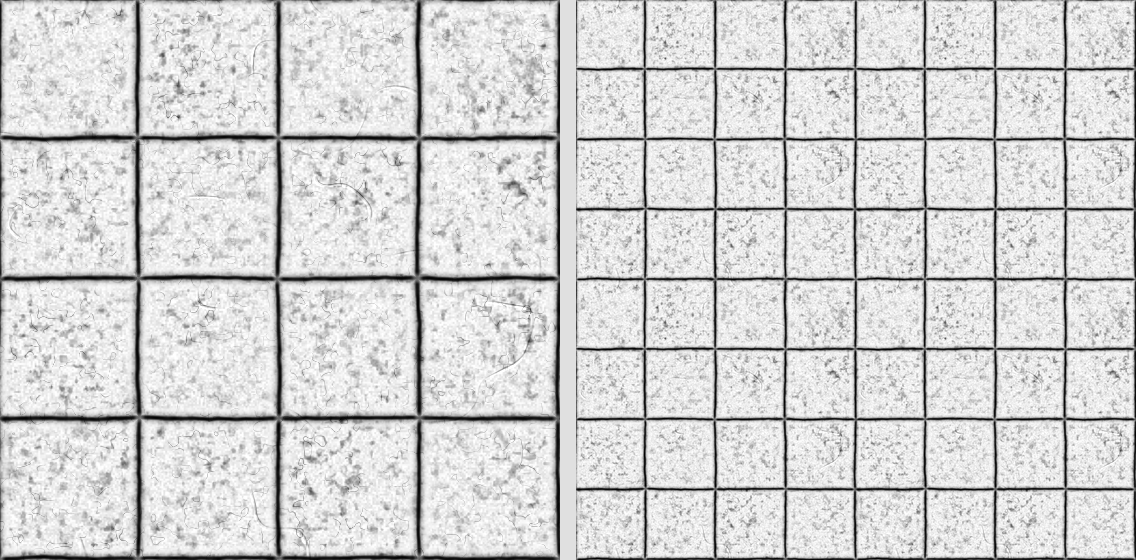
Left, the tile; right, the same tile 2 across and 2 down.
A Shadertoy shader for this texture map:

```glsl
// Four by four pale stone tiles with dark, soft, slightly wavy joints.
// Wrapping value noise gives the grain, curls and scratches; distances to
// the grid lines give the joints, which turn grey where they cross.

float hash(vec2 cell, float seed) {
    uvec2 q = uvec2(cell) * uvec2(1597u, 3821u);
    uint h = (q.x ^ q.y ^ (uint(seed) * 7919u)) * 73471u;
    h = (h ^ (h >> 15)) * 48271u;
    h = (h ^ (h >> 13)) * 69621u;
    return float((h ^ (h >> 16)) & 65535u) / 65535.0;
}

// Value noise with a whole number of cells across the canvas, so it wraps
float noise(vec2 uv, float cells, float seed) {
    vec2 p = uv * cells;
    vec2 i = floor(p), f = p - i;
    vec2 a = mod(i, cells), b = mod(i + 1.0, cells);
    f = f * f * (3.0 - 2.0 * f);
    return mix(mix(hash(a, seed), hash(vec2(b.x, a.y), seed), f.x),
               mix(hash(vec2(a.x, b.y), seed), hash(b, seed), f.x), f.y);
}

float fbm(vec2 uv, float cells, float seed) {
    float sum = 0.0, weight = 0.5;
    for (int k = 0; k < 3; k++) {
        sum += weight * noise(uv, cells, seed + float(k));
        cells *= 2.0;
        weight *= 0.55;
    }
    return sum / 0.926;
}

vec2 warp(vec2 uv, float cells, float seed) {
    return vec2(noise(uv, cells, seed), noise(uv, cells, seed + 1.0)) - 0.5;
}

// Thin line where the noise passes its middle value, even in width
float contour(vec2 uv, float cells, float seed, float width) {
    float e = 0.1 / cells;
    float n = noise(uv, cells, seed);
    vec2 slope = vec2(noise(uv + vec2(e, 0.0), cells, seed),
                      noise(uv + vec2(0.0, e), cells, seed)) - n;
    float d = abs(n - 0.5) * e / max(length(slope), 0.03);
    return 1.0 - smoothstep(0.0, width, d);
}

void mainImage(out vec4 fragColor, in vec2 fragCoord) {
    vec2 uv = fragCoord / iResolution.xy;

    // Grid with wavering lines; d is the distance to each line direction
    vec2 wavy = uv + 0.0045 * warp(uv, 12.0, 1.0) + 0.0018 * warp(uv, 64.0, 3.0);
    vec2 grid = (wavy - vec2(-0.003, 0.003)) * 4.0;
    vec2 d = abs(fract(grid + 0.5) - 0.5) / 4.0;
    float edge = min(d.x, d.y);
    float tileWear = hash(mod(floor(grid), 4.0), 5.0);

    // Stone grain, denser in worn patches
    float patches = smoothstep(0.3, 0.75, fbm(uv, 9.0, 11.0));
    float density = 0.6 + 0.3 * tileWear + 0.55 * patches;
    float grain = smoothstep(0.5, 0.88, fbm(uv, 72.0, 20.0));
    float fleck = smoothstep(0.72, 1.0, noise(uv, 110.0, 30.0));
    float shade = 0.94 - density * (0.28 * grain + 0.2 * fleck);
    shade += 0.15 * (noise(uv, 300.0, 33.0) - 0.5);

    // Fine curls
    vec2 curled = uv + 0.008 * warp(uv, 90.0, 40.0);
    float curls = contour(curled, 80.0, 43.0, 0.0016);
    shade -= 0.2 * density * curls * smoothstep(0.4, 0.75, noise(uv, 48.0, 45.0));

    // Sparse long scratches, each with a light lip
    vec2 bent = uv + 0.03 * warp(uv, 16.0, 50.0);
    float scratched = smoothstep(0.62, 0.85, noise(uv, 11.0, 53.0));
    shade -= 0.28 * scratched * contour(bent, 10.0, 55.0, 0.0025);
    shade += 0.14 * scratched * contour(bent + 0.004, 10.0, 55.0, 0.003);

    // Clean bright rim inside each tile
    float rim = smoothstep(0.006, 0.013, edge) * (1.0 - smoothstep(0.013, 0.026, edge));
    shade = mix(shade, 0.97, 0.6 * rim);

    // Joints: black core and grey flanks, paler where two of them cross
    float width = 0.0052 + 0.0016 * noise(uv, 20.0, 60.0);
    vec2 core = 1.0 - smoothstep(vec2(0.0008), vec2(width), d);
    vec2 flank = exp(-d * d / 0.000064);
    vec2 joint = core * (0.5 + 0.09 * noise(uv, 90.0, 63.0)) + 0.4 * flank;
    joint *= mix(vec2(0.58), vec2(1.0), smoothstep(0.002, 0.012, d.yx));
    shade *= 1.0 - max(joint.x, joint.y);

    fragColor = vec4(vec3(clamp(shade, 0.0, 1.0)), 1.0);
}
```
